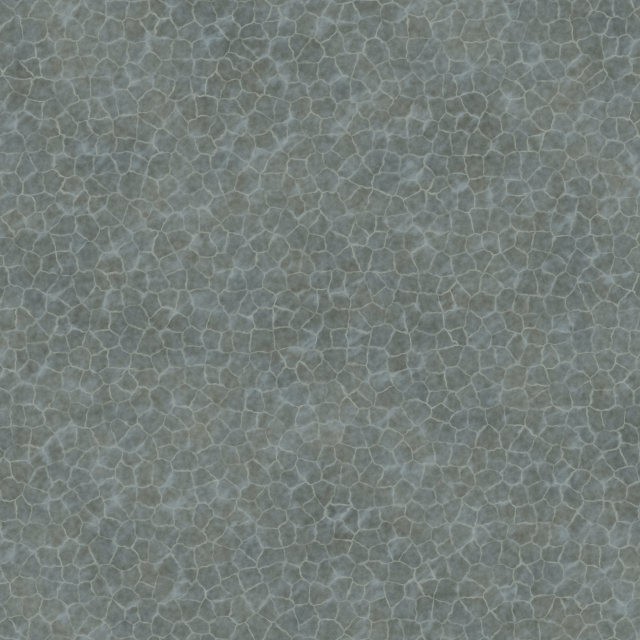
This texture is drawn by a Shadertoy shader. Its source:

```glsl
const float CELLS = 33.0;          // cells across the canvas
const float JITTER = 0.76;         // irregularity of cell centres
const float STAGGER = 0.25;        // sideways shift of alternate rows
const float VEIN_WIDTH = 0.018;    // half width, in cells
const float VEIN_SOFTNESS = 0.045; // falloff, in cells
const float VEIN_STRENGTH = 0.80;
const float WOBBLE = 0.15;         // bending of the veins, in cells
const float WISP_STRENGTH = 0.80;
const float GRAIN_CONTRAST = 0.15;
const float CLOUD_CONTRAST = 0.062;
const vec2 WISP_DIRECTION = vec2(0.77, 0.64);
const vec2 WISP_FREQUENCY = vec2(16.0, 30.0); // along and across
const vec3 OLIVE = vec3(0.448, 0.466, 0.430);
const vec3 SLATE = vec3(0.430, 0.470, 0.466);
const vec3 VEIN = vec3(0.590, 0.617, 0.585);
const vec3 WISP = vec3(0.560, 0.615, 0.635);

vec2 hash2(vec2 p) {
    vec3 q = fract(p.xyx * vec3(0.1031, 0.1030, 0.0973));
    q += dot(q, q.yzx + 33.33);
    return fract((q.xx + q.yz) * q.zy);
}

vec2 gradient(vec2 lattice) {
    float angle = 6.28318 * hash2(lattice + 71.0).x;
    return vec2(cos(angle), sin(angle));
}

float gradientNoise(vec2 p) {
    vec2 i = floor(p), f = fract(p);
    vec2 u = f * f * f * (f * (f * 6.0 - 15.0) + 10.0);
    vec2 e = vec2(1.0, 0.0);
    float low = mix(dot(gradient(i), f), dot(gradient(i + e), f - e), u.x);
    float high = mix(dot(gradient(i + e.yx), f - e.yx),
                     dot(gradient(i + e.xx), f - e.xx), u.x);
    return mix(low, high, u.y);
}

float fbm(vec2 p) {
    float sum = 0.0, amplitude = 0.8;
    for (int octave = 0; octave < 4; octave++) {
        sum += amplitude * gradientNoise(p);
        p = mat2(1.6, 1.2, -1.2, 1.6) * p + 17.3;
        amplitude *= 0.55;
    }
    return sum;
}

vec2 cellCentre(vec2 cell) {
    float shift = STAGGER * (2.0 * mod(cell.y, 2.0) - 1.0);
    return cell + 0.5 + vec2(shift, 0.0) + JITTER * (hash2(cell) - 0.5);
}

// Distance to the nearest cell border (x) and a random value per cell (y)
vec2 cellBorder(vec2 p) {
    vec2 base = floor(p), nearestCell = base, toNearest = vec2(9.0);
    for (int y = -2; y <= 2; y++)
    for (int x = -2; x <= 2; x++) {
        vec2 cell = base + vec2(x, y);
        vec2 offset = cellCentre(cell) - p;
        if (dot(offset, offset) < dot(toNearest, toNearest)) {
            toNearest = offset;
            nearestCell = cell;
        }
    }
    float border = 9.0;
    for (int y = -2; y <= 2; y++)
    for (int x = -2; x <= 2; x++) {
        if (x == 0 && y == 0) continue;
        vec2 offset = cellCentre(nearestCell + vec2(x, y)) - p;
        border = min(border, dot(0.5 * (toNearest + offset),
                                 normalize(offset - toNearest)));
    }
    return vec2(border, hash2(nearestCell + 19.0).y);
}

void mainImage(out vec4 fragColor, in vec2 fragCoord) {
    vec2 uv = fragCoord / iResolution.y;
    float pixel = CELLS / iResolution.y;

    // Bent cell borders
    vec2 p = uv * CELLS + 40.0;
    vec2 bend = vec2(gradientNoise(p * 1.7), gradientNoise(p * 1.7 + 57.0))
              + 0.5 * vec2(gradientNoise(p * 4.1), gradientNoise(p * 4.1 + 31.0));
    vec2 cell = cellBorder(p + WOBBLE * bend);

    // Cloudy ground with fine mottling
    float clouds = fbm(uv * 5.0 + 3.0);
    float mottle = fbm(uv * 52.0 + 11.0);
    float grain = fbm(uv * 120.0 + 23.0);
    float hue = 0.6 + 0.9 * fbm(uv * 14.0 + 47.0) + 0.5 * mottle;
    vec3 color = mix(OLIVE, SLATE, clamp(hue, 0.0, 1.0));
    color += CLOUD_CONTRAST * clouds + 0.016 * (cell.y - 0.5);
    color += GRAIN_CONTRAST * (0.4 * mottle + 0.45 * grain);

    // Pale blue slanted wisps, gathering near the borders
    vec2 across = vec2(-WISP_DIRECTION.y, WISP_DIRECTION.x);
    vec2 slanted = vec2(dot(uv, WISP_DIRECTION), dot(uv, across));
    float halo = exp(-8.0 * cell.x);
    float wisp = fbm(slanted * WISP_FREQUENCY + 5.0)
               + 0.6 * fbm(slanted * WISP_FREQUENCY * 3.0 + 83.0) + 0.4 * halo;
    color = mix(color, WISP, WISP_STRENGTH * smoothstep(0.05, 1.05, wisp));

    // Thin veins of uneven strength
    float line = 1.0 - smoothstep(VEIN_WIDTH - 0.5 * pixel,
                                  VEIN_WIDTH + VEIN_SOFTNESS + 0.5 * pixel, cell.x);
    float strength = clamp(0.8 + 0.9 * gradientNoise(p * 0.8 + 9.0), 0.3, 1.2);
    color = mix(color, VEIN + 0.08 * grain, VEIN_STRENGTH * strength * line);

    fragColor = vec4(color, 1.0);
}
```
